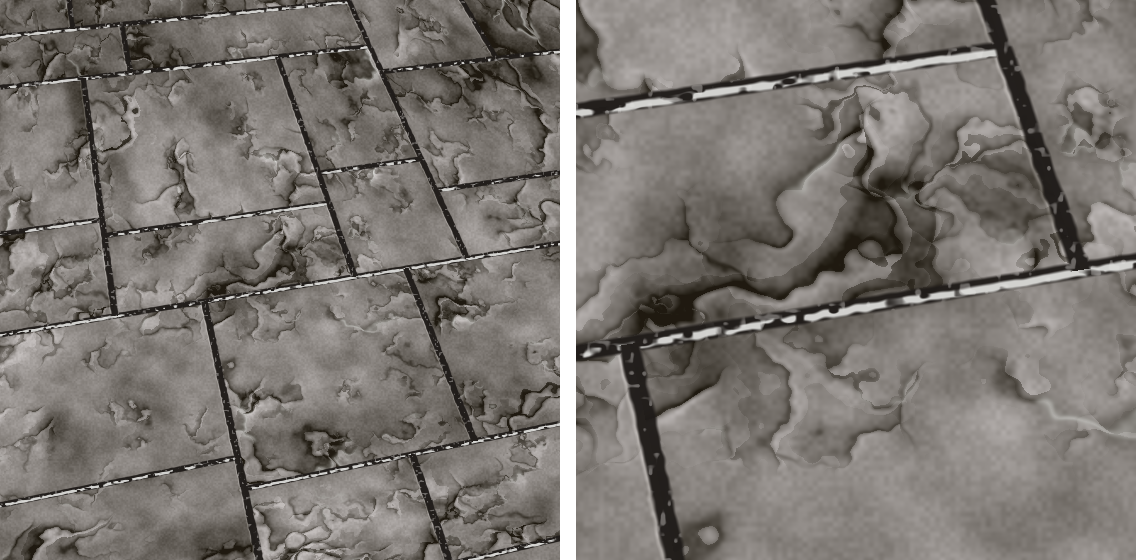
Left, the full canvas; right, a detail of the centre.
A three.js fragment shader for this texture:

```glsl
varying vec2 vUv;

const vec2 ROW_VANISH = vec2(8.333, -0.768);
const vec2 COL_VANISH = vec2(-0.072, -1.513);
const vec3 STONE_DARK = vec3(0.28, 0.26, 0.23);
const vec3 STONE_LIGHT = vec3(0.68, 0.66, 0.65);
const vec3 JOINT_COLOR = vec3(0.12, 0.105, 0.095);
const vec3 GLINT_COLOR = vec3(0.90, 0.90, 0.89);
const vec2 LIGHT_DIR = vec2(-0.5, -0.87);
const float BASE_TONE = 0.69;
const float ROW_HALF_WIDTH = 0.0042;
const float COL_HALF_WIDTH = 0.0042;
const float NEAR_WIDENING = 0.0022;
const float EDGE_SOFT = 0.0013;

float hash(vec2 p) {
  vec3 h = fract(p.xyx * 0.1031);
  h += dot(h, h.yzx + 33.33);
  return fract((h.x + h.y) * h.z);
}

float noise(vec2 p) {
  vec2 c = floor(p), f = fract(p);
  f = f * f * (3.0 - 2.0 * f);
  return mix(mix(hash(c), hash(c + vec2(1, 0)), f.x),
             mix(hash(c + vec2(0, 1)), hash(c + vec2(1, 1)), f.x), f.y);
}

float fbm(vec2 p) {
  float sum = 0.0, amp = 0.533;
  for (int i = 0; i < 4; i++) {
    sum += amp * noise(p);
    p = mat2(1.6, 1.2, -1.2, 1.6) * p + 7.3;
    amp *= 0.5;
  }
  return sum;
}

// Cellular border: xy points across it, z is the distance to it
vec3 cellBorder(vec2 p) {
  vec2 c = floor(p), f = fract(p), near = vec2(9.0), next = vec2(9.0);
  for (int j = -1; j <= 1; j++) {
    for (int i = -1; i <= 1; i++) {
      vec2 cell = vec2(float(i), float(j));
      vec2 d = cell + vec2(hash(c + cell), hash(c + cell + 57.0)) - f;
      if (dot(d, d) < dot(near, near)) { next = near; near = d; }
      else if (dot(d, d) < dot(next, next)) next = d;
    }
  }
  vec2 n = next - near;
  float len = max(length(n), 0.001);
  return vec3(n / len, 0.5 * (dot(next, next) - dot(near, near)) / len);
}

// Broken slate creases: x is shading, y is the wet glint
vec2 creases(vec2 p, float width) {
  vec2 warp = vec2(fbm(p * 1.7 + 3.1), fbm(p * 1.7 + 41.7)) - 0.5;
  vec3 b = cellBorder(p + 1.7 * warp);
  float present = smoothstep(0.44, 0.68, noise(p * 1.3 + 19.0));
  float d = b.z / (width * (0.5 + present));
  float facing = dot(b.xy, LIGHT_DIR);
  float core = exp(-d * d);
  float shade = 0.9 * facing * d * exp(-d) + 0.22 * facing * exp(-d * 0.2) - 0.5 * core;
  float wet = core * smoothstep(0.72, 0.84, noise(p * 2.3 + 71.0));
  return present * vec2(shade, wet);
}

// Each cut keeps the side of the slab bounds that holds p
bool cutX(vec2 p, float at, inout vec4 s) {
  if (p.x < at) { s.z = at; return true; }
  s.x = at;
  return false;
}

bool cutY(vec2 p, float at, inout vec4 s) {
  if (p.y < at) { s.w = at; return true; }
  s.y = at;
  return false;
}

// Ashlar layout by nested cuts: bounds as left, far, right, near
vec4 findSlab(vec2 p) {
  vec4 s = vec4(-9.0, -9.0, 9.0, 9.0);
  if (cutY(p, 0.598, s)) {
    if (cutX(p, 0.852, s)) {
      if (cutY(p, 0.156, s)) {
        if (cutY(p, 0.065, s)) cutX(p, 0.188, s); else cutX(p, 0.302, s);
      } else if (cutX(p, 0.197, s)) cutY(p, 0.418, s);
      else if (cutX(p, 0.636, s)) cutY(p, 0.448, s);
      else cutY(p, 0.388, s);
    } else if (cutY(p, 0.208, s)) cutX(p, 1.121, s);
    else cutY(p, 0.454, s);
  } else if (cutX(p, 0.357, s)) cutY(p, 0.902, s);
  else if (cutY(p, 0.964, s)) cutX(p, 0.733, s);
  else if (!cutX(p, 0.628, s)) cutY(p, 1.197, s);
  return s;
}

void main() {
  // Perspective floor coordinates, y running toward the viewer
  vec2 q = vec2(vUv.x, 1.0 - vUv.y);
  vec2 stretch = vec2((0.5 - COL_VANISH.y) / (q.y - COL_VANISH.y),
                      ROW_VANISH.x / (ROW_VANISH.x - q.x));
  vec2 origin = vec2(COL_VANISH.x, ROW_VANISH.y);
  vec2 p = origin + (q - origin) * stretch;
  vec4 slab = findSlab(p);
  float seed = hash((slab.xy + slab.zw) * 37.0);
  vec2 lo = (p - slab.xy) / stretch, hi = (slab.zw - p) / stretch;
  float row = lo.y < hi.y ? lo.y : -hi.y;
  float col = 0.92 * (lo.x < hi.x ? lo.x : -hi.x);

  // Stone tone: clouds, stains, grain, creases and light falloff
  vec2 sp = p + seed * 31.0;
  float grain = noise(q * 330.0) - 0.5;
  float tone = BASE_TONE + 0.12 * (seed - 0.5) + 0.16 * grain;
  tone += 0.75 * (fbm(sp * 5.0) - 0.5) + 0.6 * (fbm(sp * 24.0) - 0.5);
  tone -= 0.35 * smoothstep(0.54, 0.76, fbm(sp * 8.0 + 13.0));
  vec2 relief = creases(sp * 7.0, 0.035) + 0.65 * creases(sp * 15.0 + 5.0, 0.05);
  tone += relief.x;
  tone -= 0.22 * smoothstep(0.4, 0.0, q.y) + 0.22 * dot(q - 0.5, q - 0.5);
  float rim = min(abs(row), abs(col));
  tone -= 0.22 * exp(-rim / 0.012) * noise(sp * 18.0);
  vec3 color = mix(STONE_DARK, STONE_LIGHT, clamp(tone, -0.4, 1.2));
  color = mix(color, GLINT_COLOR, 0.6 * relief.y);

  // Dark joints with ragged edges
  float ragged = 0.0016 * (noise(q * 160.0) - 0.5);
  float widen = NEAR_WIDENING * q.y + ragged;
  float rowW = ROW_HALF_WIDTH + 0.5 * widen, colW = COL_HALF_WIDTH + widen;
  float rowJoint = 1.0 - smoothstep(rowW - EDGE_SOFT, rowW + EDGE_SOFT, abs(row));
  float colJoint = 1.0 - smoothstep(colW - EDGE_SOFT, colW + EDGE_SOFT, abs(col));
  float speck = smoothstep(0.70, 0.90, noise(q * 270.0 + 9.0));
  color += 0.12 * (1.0 - smoothstep(0.0, 0.002, abs(col + colW + 0.001)));
  color = mix(color, JOINT_COLOR + 0.3 * speck, 0.96 * max(rowJoint, colJoint));

  // Broken wet glints along the rows
  float band = 1.0 - smoothstep(0.0012, 0.0034, abs(row - 0.0014 + ragged));
  float chips = noise(q * vec2(150.0, 220.0)) + 0.9 * (noise(p * vec2(7.0, 3.0) + 4.0) - 0.5);
  float glint = band * smoothstep(0.36, 0.62, chips) * (1.0 - colJoint);
  color = mix(color, GLINT_COLOR, 0.9 * glint);

  gl_FragColor = vec4(clamp(color, 0.0, 1.0), 1.0);
}
```
